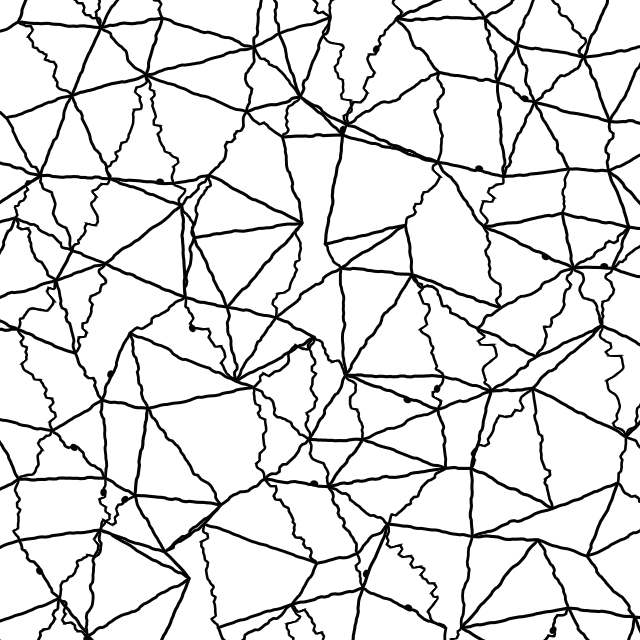
Give the GLSL for this pattern, as a WebGL 1 fragment shader.

```glsl
precision highp float;
// Irregular web of black cracks, some straight and some jagged, on white.

uniform vec2 u_resolution;

const float CELLS = 10.0;        // grid cells across the canvas
const float HALF_WIDTH = 0.0235; // crack half width, in cells
const float FAR = 10.0;
const vec3 PAPER = vec3(1.0);
const vec3 INK = vec3(0.01);

float hash(vec2 p) {
  return fract(sin(dot(p, vec2(127.1, 311.7))) * 43758.5453);
}

// One junction placed freely inside its cell.
vec2 junction(vec2 cell) {
  return cell + 0.03 + 0.94 * vec2(hash(cell), hash(cell + 47.3));
}

// Value noise along a line, with short steps between flat runs.
float steppedNoise(float x, float seed) {
  float i = floor(x);
  float blend = smoothstep(0.2, 0.8, fract(x));
  return mix(hash(vec2(i, seed)), hash(vec2(i + 1.0, seed)), blend) - 0.5;
}

// Sideways offset of a crack at a distance along it, fading at both ends.
float wobble(float along, float len, float amount, float seed) {
  float ends = smoothstep(0.0, 0.2, along) * smoothstep(0.0, 0.2, len - along);
  float coarse = steppedNoise(along * 3.5, seed);
  float fine = steppedNoise(along * 9.0, seed + 5.7);
  return ends * amount * (coarse + 0.6 * fine);
}

// Distance from p to the edge of a crack running from a to b.
float crack(vec2 p, vec2 a, vec2 b, float seed) {
  float len = max(length(b - a), 0.001);
  vec2 dir = (b - a) / len;
  vec2 q = vec2(dot(p - a, dir), dot(p - a, vec2(-dir.y, dir.x)));

  // Steep cracks are the most ragged.
  float rough = hash(vec2(seed, 3.1));
  float amount = 0.035 + 0.27 * rough * rough * smoothstep(0.3, 0.9, abs(dir.y));
  float along = clamp(q.x, 0.0, len);
  float offset = wobble(along, len, amount, seed);
  float slope = (wobble(along + 0.01, len, amount, seed) - offset) / 0.01;
  float across = (q.y - offset) / sqrt(1.0 + slope * slope);
  float thickness = HALF_WIDTH * (1.04 - 0.25 * rough * abs(dir.y));
  float d = length(vec2(q.x - along, across)) - thickness;

  // A few cracks carry a small blot.
  if (hash(vec2(seed, 8.6)) > 0.92) {
    float spot = len * (0.2 + 0.6 * rough);
    vec2 center = vec2(spot, wobble(spot, len, amount, seed) + 0.025);
    d = min(d, length((q - center) * vec2(0.8, 1.0)) - 0.05);
  }
  return d;
}

// Crack that is present only with the given chance.
float maybeCrack(vec2 p, vec2 a, vec2 b, float seed, float chance) {
  if (hash(vec2(seed, 1.9)) > chance) return FAR;
  return crack(p, a, b, seed);
}

// Distance to the web: junctions joined to neighbours and by some diagonals.
float crackWeb(vec2 p) {
  vec2 home = floor(p);
  float d = FAR;
  for (int j = -2; j <= 1; j++) {
    for (int i = -2; i <= 1; i++) {
      vec2 cell = home + vec2(float(i), float(j));
      vec2 corner = junction(cell);
      vec2 right = junction(cell + vec2(1.0, 0.0));
      vec2 above = junction(cell + vec2(0.0, 1.0));
      vec2 opposite = junction(cell + 1.0);
      float seed = 60.0 * hash(cell + 19.4);

      d = min(d, maybeCrack(p, corner, right, seed, 0.92));
      d = min(d, maybeCrack(p, corner, above, seed + 71.3, 0.92));
      bool rising = length(opposite - corner) < length(above - right);
      vec2 start = rising ? corner : right;
      vec2 end = rising ? opposite : above;
      d = min(d, maybeCrack(p, start, end, seed + 142.7, 0.6));
    }
  }
  return d;
}

void main() {
  float side = min(u_resolution.x, u_resolution.y);
  vec2 p = gl_FragCoord.xy / side * CELLS + vec2(23.0, 11.0);
  float pixel = CELLS / side;
  float ink = clamp(0.5 - crackWeb(p) / pixel, 0.0, 1.0);
  gl_FragColor = vec4(mix(PAPER, INK, ink), 1.0);
}
```
